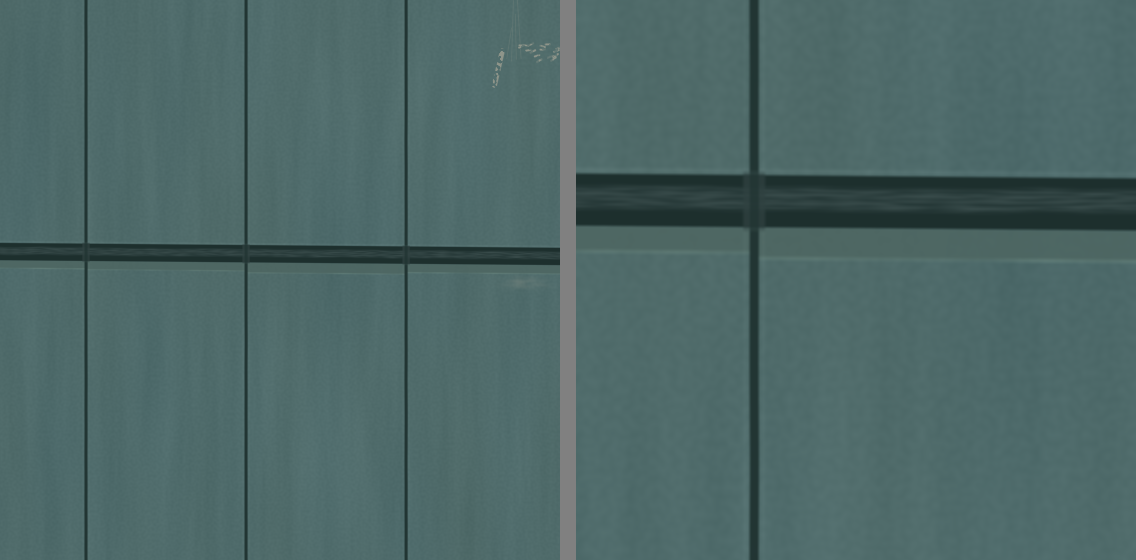
Left, the full canvas; right, a detail of the centre.
Reproduce this texture procedurally as a Shadertoy shader.

```glsl
// Glossy teal wall panels with narrow vertical seams, a dark recessed joint and a few pale scuffs.

#define PANEL_PITCH 0.2858
#define FIRST_SEAM 0.1536
#define SEAM_HALF_WIDTH 0.0027
#define JOINT_HEIGHT 0.5508
#define JOINT_SLOPE -0.0088
#define JOINT_HALF_WIDTH 0.0155
#define STREAK_STRENGTH 0.022
#define GRAIN_STRENGTH 0.016
#define PANEL_COLOR vec3(0.310, 0.420, 0.418)
#define DARK_COLOR vec3(0.115, 0.185, 0.178)
#define GROOVE_COLOR vec3(0.195, 0.268, 0.265)
#define SCUFF_COLOR vec3(0.60, 0.61, 0.56)

float hash(vec2 p) {
    vec3 q = fract(vec3(p.xyx) * 0.1031);
    q += dot(q, q.yzx + 33.33);
    return fract((q.x + q.y) * q.z);
}

vec2 gradient(vec2 cell) {
    float angle = 6.2832 * hash(cell);
    return vec2(cos(angle), sin(angle));
}

// Gradient noise, roughly -0.7 to 0.7
float noise(vec2 p) {
    vec2 i = floor(p), f = p - i;
    vec2 u = f * f * f * (f * (f * 6.0 - 15.0) + 10.0);
    vec2 e = vec2(1.0, 0.0);
    float low = mix(dot(gradient(i), f), dot(gradient(i + e), f - e), u.x);
    float high = mix(dot(gradient(i + e.yx), f - e.yx), dot(gradient(i + 1.0), f - 1.0), u.x);
    return mix(low, high, u.y);
}

// Soft stripe covering |d| < halfWidth
float stripe(float d, float halfWidth, float soft) {
    return 1.0 - smoothstep(halfWidth - soft, halfWidth + soft, abs(d));
}

float segmentDistance(vec2 p, vec2 a, vec2 b) {
    vec2 ab = b - a;
    return length(p - a - ab * clamp(dot(p - a, ab) / dot(ab, ab), 0.0, 1.0));
}

// Broad tone drift, vertical brush streaks and fine grain
vec3 paint(vec2 uv, float panel) {
    float tone = 0.012 * noise(uv * 3.0 + 7.0) + 0.006 * (hash(vec2(panel, 4.0)) - 0.5);
    tone += STREAK_STRENGTH * noise(uv * vec2(28.0, 3.0) + panel * 5.0);
    tone += 0.5 * STREAK_STRENGTH * noise(uv * vec2(90.0, 7.0));
    tone += GRAIN_STRENGTH * noise(uv * 190.0);
    vec3 tint = vec3(-0.006, 0.0, 0.008) * noise(uv * vec2(9.0, 2.5) + 21.0);
    return PANEL_COLOR + tone + tint;
}

// Recessed joint: dark edges, streaked groove, pale bevel and highlight below
vec3 addJoint(vec3 color, vec2 uv, float d, float panel, float soft) {
    float wear = noise(vec2(uv.x * 22.0, panel * 3.7));
    float lip = 0.027 + 0.007 * hash(vec2(panel, 9.0));
    float bevel = stripe(d + 0.5 * (JOINT_HALF_WIDTH + lip), 0.5 * (lip - JOINT_HALF_WIDTH), 0.002);
    color = mix(color, PANEL_COLOR * vec3(0.98, 0.95, 0.91), 0.8 * bevel);
    color += vec3(0.055, 0.06, 0.05) * stripe(d + lip, 0.0012, 0.0014) * (0.65 + wear);
    color += 0.03 * stripe(d - JOINT_HALF_WIDTH - 0.0025, 0.001, 0.0018);
    color = mix(color, DARK_COLOR, stripe(d, JOINT_HALF_WIDTH, soft));
    float groove = stripe(d - 0.0015 - 0.002 * wear, 0.0065, 0.0025);
    float fibers = noise(vec2(uv.x * 45.0, d * 420.0));
    return mix(color, GROOVE_COLOR + 0.07 * fibers, groove * 0.85);
}

// Seam with faint rims and a small worn notch where it meets the joint
vec3 addSeam(vec3 color, vec2 uv, float x, float d, float soft) {
    float wobble = 0.0004 * noise(vec2(uv.y * 14.0, floor(uv.x * 4.0)));
    float outside = smoothstep(JOINT_HALF_WIDTH, JOINT_HALF_WIDTH + 0.004, abs(d));
    float rims = stripe(abs(x) - 0.0055, 0.0008, 0.0018);
    color += 0.018 * rims * outside;
    float notch = stripe(x, 0.0065, 0.0015) * stripe(d, JOINT_HALF_WIDTH + 0.001, 0.003);
    color = mix(color, GROOVE_COLOR * 0.95, notch * 0.75);
    float core = stripe(x + wobble, SEAM_HALF_WIDTH, soft);
    return mix(color, DARK_COLOR * 1.08, core * mix(0.7, 0.96, outside));
}

// Pale chips, hairline scratches and a soft smear in the upper right
vec3 addScuffs(vec3 color, vec2 uv, float soft) {
    float chips = 0.0, hairs = 0.0;
    float flaking = smoothstep(-0.12, 0.12, noise(uv * 150.0));
    float slash = segmentDistance(uv, vec2(0.883, 0.848), vec2(0.897, 0.909));
    chips = stripe(slash, 0.0045, soft) * flaking;
    for (int i = 0; i < 16; i++) {
        float k = float(i);
        vec2 jitter = vec2(hash(vec2(k, 1.0)), hash(vec2(k, 2.0))) - 0.5;
        vec2 center = vec2(0.928 + 0.0048 * k, 0.903) + jitter * vec2(0.006, 0.036);
        vec2 arm = vec2(0.004, 0.005 * (hash(vec2(k, 3.0)) - 0.3));
        float chip = stripe(segmentDistance(uv, center - arm, center + arm), 0.0017, soft);
        chips = max(chips, chip * (0.35 + 0.65 * flaking));
    }
    for (int i = 0; i < 4; i++) {
        float k = float(i);
        vec2 foot = vec2(0.905 + 0.0085 * k, 0.888 + 0.008 * hash(vec2(k, 6.0)));
        vec2 tip = vec2(mix(foot.x, 0.919, 0.6), 0.94 + 0.07 * hash(vec2(k, 8.0)));
        hairs = max(hairs, stripe(segmentDistance(uv, foot, tip), 0.0006, soft));
    }
    color = mix(color, SCUFF_COLOR, max(chips * 0.85, hairs * 0.22));
    vec2 smear = (uv - vec2(0.938, 0.495)) / vec2(0.035, 0.010);
    float haze = exp(-dot(smear, smear)) * (0.7 + noise(uv * vec2(45.0, 130.0)));
    return mix(color, SCUFF_COLOR, 0.3 * haze);
}

void mainImage(out vec4 fragColor, in vec2 fragCoord) {
    vec2 uv = fragCoord / iResolution.xy;
    float soft = max(0.0013, 0.8 / min(iResolution.x, iResolution.y));
    float column = (uv.x - FIRST_SEAM) / PANEL_PITCH;
    float panel = floor(column) + 2.0;
    float seamX = (fract(column + 0.5) - 0.5) * PANEL_PITCH;
    float jointY = uv.y - JOINT_HEIGHT - JOINT_SLOPE * uv.x;

    vec3 color = paint(uv, panel);
    color = addJoint(color, uv, jointY, panel, soft);
    color = addSeam(color, uv, seamX, jointY, soft);
    color = addScuffs(color, uv, soft);
    fragColor = vec4(clamp(color, 0.0, 1.0), 1.0);
}
```
